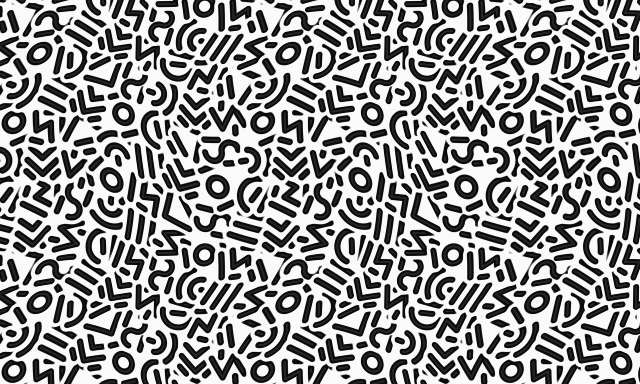
This pattern is drawn by a Shadertoy shader. Its source:

```glsl
float hash(float n) {
    return fract(sin(n * 12.9898 + 4.1) * 43758.5);
}

float line(vec2 p, vec2 a, vec2 b) {
    vec2 along = b - a;
    vec2 rel = p - a;
    return length(rel - along * clamp(dot(rel, along) / dot(along, along), 0.0, 1.0));
}

float bend(vec2 p, vec2 a, vec2 b, vec2 c) {
    return min(line(p, a, b), line(p, b, c));
}

// Arc around +y, spanning halfAngle to each side
float arc(vec2 p, float radius, float halfAngle) {
    p.x = abs(p.x);
    vec2 tip = vec2(sin(halfAngle), cos(halfAngle));
    return tip.y * p.x > tip.x * p.y ? length(p - radius * tip) : abs(length(p) - radius);
}

float smoothMax(float a, float b, float k) {
    float h = max(k - abs(a - b), 0.0) / k;
    return max(a, b) + h * h * k * 0.25;
}

// A dash together with its half-turn copy
float twinDash(vec2 p, vec2 a, vec2 b) {
    return min(line(p, a, b), line(-p, a, b));
}

// Distance to the centre lines of one group of strokes
float motif(vec2 q, int kind) {
    vec2 m = vec2(abs(q.x), q.y);
    if (kind == 0) // ring between corner dashes
        return min(abs(length(q) - 0.256), twinDash(q, vec2(0.56, 0.24), vec2(0.24, 0.56)));
    if (kind == 1) // zigzag
        return min(bend(q, vec2(-0.47, 0.25), vec2(-0.16, -0.3), vec2(0.16, 0.3)),
               min(line(q, vec2(0.16, 0.3), vec2(0.47, -0.25)),
                   twinDash(q, vec2(-0.2, 0.29), vec2(-0.2, 0.46))));
    if (kind == 2) // nested chevrons
        return min(line(m, vec2(0.0, 0.38), vec2(0.42, -0.02)),
               min(line(m, vec2(0.0, -0.07), vec2(0.32, -0.37)),
                   line(m, vec2(0.28, 0.47), vec2(0.46, 0.3))));
    if (kind == 3) // parallel dashes
        return min(line(q, vec2(0.0, 0.0) - vec2(0.36, 0.0), vec2(0.42, 0.0)),
                   twinDash(q, vec2(-0.42, 0.34), vec2(0.36, 0.34)));
    if (kind == 4) { // nested arcs around a stub
        vec2 c = q + vec2(0.0, 0.3);
        return min(min(arc(c, 0.3, 1.4), arc(c, 0.64, 0.8)),
                   line(c, vec2(0.0, -0.04), vec2(0.0, -0.18)));
    }
    if (kind == 5) { // wave between two dashes
        vec2 hump = vec2(0.24, 0.0);
        return min(min(arc(q - hump, 0.24, 1.571), arc(-q - hump, 0.24, 1.571)),
                   twinDash(q, vec2(0.06, -0.34), vec2(0.45, -0.36)));
    }
    if (kind == 6) // corner and slanted dashes
        return min(bend(q, vec2(-0.37, 0.42), vec2(-0.37, -0.36), vec2(0.42, -0.36)),
               min(line(q, vec2(-0.03, 0.38), vec2(0.38, -0.03)),
                   line(q, vec2(0.3, 0.46), vec2(0.46, 0.3))));
    if (kind == 7) // stepped bolt and dashes
        return min(min(bend(q, vec2(-0.4, 0.38), vec2(0.1, 0.3), vec2(-0.12, -0.08)),
                       line(q, vec2(-0.12, -0.08), vec2(0.38, -0.14))),
               min(min(line(q, vec2(-0.4, -0.38), vec2(0.3, -0.46)),
                       line(q, vec2(0.36, 0.42), vec2(0.43, 0.16))),
                   line(q, vec2(-0.42, 0.08), vec2(-0.42, -0.1))));
    // arch over two dashes
    return min(arc(q + vec2(0.0, 0.14), 0.49, 1.35),
           min(line(q, vec2(-0.17, -0.12), vec2(0.17, -0.04)),
               line(q, vec2(-0.34, -0.42), vec2(0.34, -0.38))));
}

void mainImage(out vec4 fragColor, in vec2 fragCoord) {
    // Tilted lattice of 53 cells that closes on itself in each square tile
    vec2 tile = fragCoord / iResolution.x * 2.573;
    vec2 grid = vec2(7.0 * tile.x - 2.0 * tile.y, 2.0 * tile.x + 7.0 * tile.y);
    grid += 0.22 * sin(6.28319 * tile.yx + vec2(1.0, 2.6));
    vec2 home = floor(grid);

    // Each group clears a margin in the groups laid before it
    float ink = 9.0;
    for (int y = -1; y <= 1; y++)
    for (int x = -1; x <= 1; x++) {
        vec2 cell = home + vec2(x, y);
        float id = mod(7.0 * cell.x + 2.0 * cell.y, 53.0);
        int kind = int(mod(mod(id * 20.0, 53.0), 9.0));
        vec2 jitter = 0.06 * (vec2(hash(id + 61.0), hash(id + 127.0)) - 0.5);
        float angle = floor(hash(id) * 4.0) * 1.5708 + 0.6 * (hash(id + 211.0) - 0.5);
        float c = cos(angle), s = sin(angle);
        vec2 q = mat2(c, s, -s, c) * (grid - cell - 0.5 - jitter);
        if (hash(id + 307.0) > 0.5) q.x = -q.x;
        float stroke = motif(q, kind) - 0.091;
        ink = min(smoothMax(ink, 0.11 - stroke, 0.07), stroke);
    }

    // Soft charcoal core with a darker rim, on white
    float pixel = 2.573 * sqrt(53.0) / iResolution.x;
    float coverage = 1.0 - smoothstep(-0.65 * pixel, 0.65 * pixel, ink);
    vec3 charcoal = mix(vec3(0.14, 0.14, 0.13), vec3(0.04), smoothstep(-0.07, -0.05, ink));
    fragColor = vec4(mix(vec3(0.98), charcoal, coverage), 1.0);
}
```
